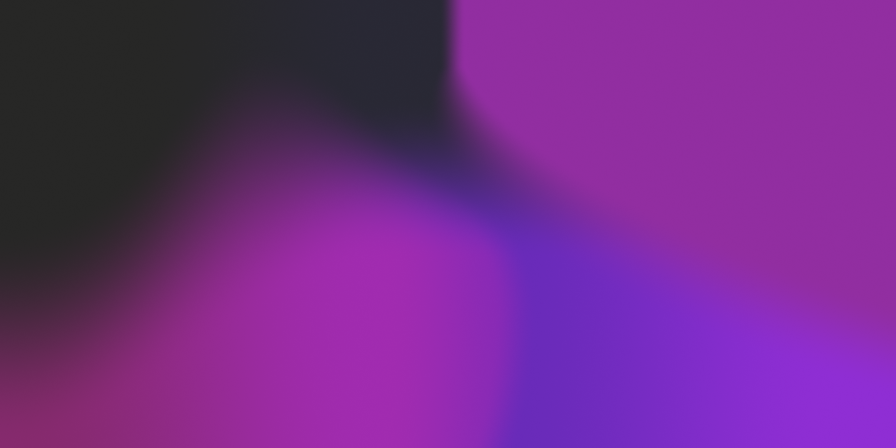
A WebGL 2 fragment shader for this background:

```glsl
#version 300 es
precision highp float;

uniform vec2 u_resolution;
out vec4 fragColor;

// Colours
const vec3 CHARCOAL = vec3(0.152, 0.152, 0.148);
const vec3 SLATE    = vec3(0.160, 0.158, 0.205);
const vec3 INDIGO   = vec3(0.410, 0.168, 0.725);
const vec3 VIOLET   = vec3(0.560, 0.180, 0.830);
const vec3 PLUM     = vec3(0.525, 0.165, 0.430);
const vec3 ORCHID   = vec3(0.630, 0.170, 0.690);
const vec3 PURPLE   = vec3(0.520, 0.165, 0.715);
const vec3 MAGENTA  = vec3(0.570, 0.180, 0.630);

// Orchid hill: crest position, side widths, base and height
const float CREST_X      = 0.58;
const vec2  CREST_WIDTH  = vec2(0.28, 0.38);
const float HILL_BASE    = 0.48;
const float HILL_HEIGHT  = 0.42;
const float HILL_CORE    = 0.42;
const vec2  ORCHID_POS   = vec2(0.86, 0.24);

// Right side of the hill
const vec2  FLANK        = vec2(1.19, 0.30);
const vec2  FLANK_CURVE  = vec2(0.5, 1.4);
const float FLANK_SOFT   = 0.09;

// Magenta corner
const vec2  CORNER       = vec2(1.01, 0.85);
const float CORNER_CURVE = 2.5;
const float CORNER_SOFT  = 0.06;

const float DITHER = 1.0 / 255.0;

// Smooth ramp from 0 at a to 1 at b, in either direction
float ramp(float a, float b, float x) {
    float t = clamp((x - a) / (b - a), 0.0, 1.0);
    return t * t * (3.0 - 2.0 * t);
}

float hash(vec2 p) {
    vec3 q = fract(vec3(p.xyx) * 0.1031);
    q += dot(q, q.yzx + 33.33);
    return fract((q.x + q.y) * q.z);
}

// Dark upper left fading into the violet lower right
vec3 backdrop(vec2 p) {
    vec3 dark = mix(CHARCOAL, SLATE, ramp(0.3, 0.85, p.x));
    vec3 light = mix(INDIGO, VIOLET, ramp(1.12, 1.88, p.x));
    float cover = ramp(0.78, 0.42, p.y) * ramp(0.6, 0.95, p.x);
    return mix(dark, light, cover);
}

float hillMask(vec2 p) {
    float dx = p.x - CREST_X;
    float spread = dx < 0.0 ? CREST_WIDTH.x : CREST_WIDTH.y;
    float top = HILL_BASE + HILL_HEIGHT * exp(-dx * dx / (spread * spread));
    float core = HILL_CORE * ramp(0.0, 0.85, p.x);
    float dy = p.y - FLANK.y;
    float bend = dy < 0.0 ? FLANK_CURVE.x : FLANK_CURVE.y;
    float edge = FLANK.x - bend * dy * dy;
    return ramp(top, core, p.y) * ramp(edge + 0.01, edge - FLANK_SOFT, p.x);
}

vec3 hillColour(vec2 p) {
    vec3 side = mix(PLUM, ORCHID, ramp(0.05, ORCHID_POS.x, p.x));
    side = mix(side, PURPLE, ramp(ORCHID_POS.x, 1.14, p.x));
    vec2 d = p - ORCHID_POS;
    return mix(side, ORCHID, 0.3 * exp(-dot(d, d) * 14.0));
}

// Sharp upright edge that bends and softens towards the right
float cornerMask(vec2 p) {
    float drop = max(CORNER.y - p.y, 0.0);
    float edge = CORNER.x + CORNER_CURVE * drop * drop;
    float soft = 0.5 * (CORNER_SOFT + drop);
    return ramp(edge - soft, edge + soft, p.x);
}

void main() {
    vec2 p = gl_FragCoord.xy / u_resolution.y;
    vec3 colour = backdrop(p);
    colour = mix(colour, hillColour(p), hillMask(p));
    colour = mix(colour, MAGENTA, cornerMask(p));

    // Fine dither against banding
    colour += (hash(gl_FragCoord.xy) - 0.5) * DITHER;
    fragColor = vec4(colour, 1.0);
}
```
